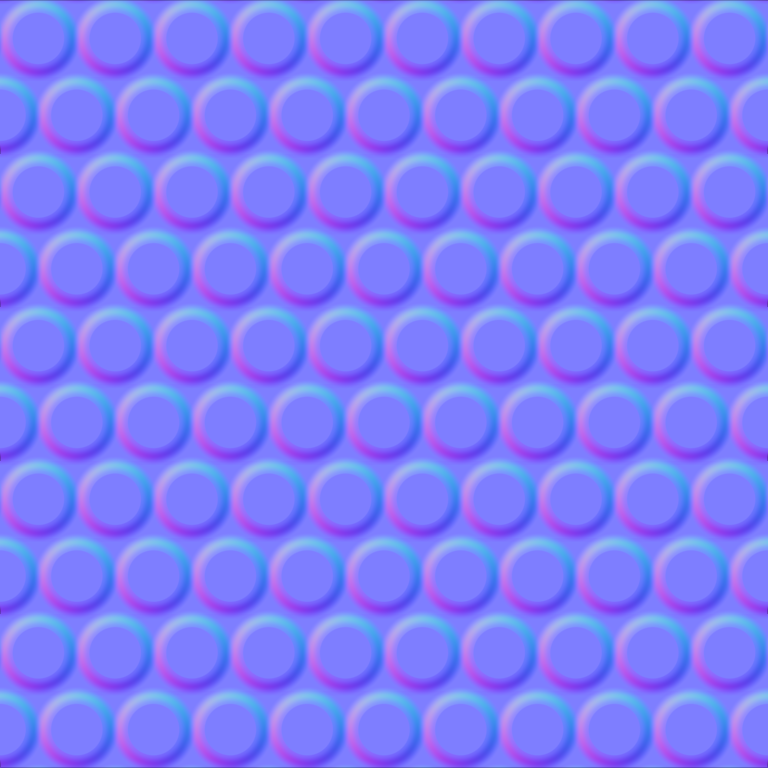
This texture map is drawn by a three.js fragment shader. Its source:

```glsl
// Tangent-space normal map of staggered round studs with flat tops and soft bevels.
varying vec2 vUv;

// Lengths are in cells unless noted
const float CELLS = 10.0;          // studs across and rows up
const float ROW_SHIFT = 0.5;       // stagger of alternate rows
const float TOP_RADIUS = 0.335;    // flat top of a stud
const float CREST_RADIUS = 0.44;   // steepest part of the bevel
const float FOOT_RADIUS = 0.565;   // where the bevel meets the ground
const float EDGE_SOFTNESS = 0.012;
const float RIM_SLOPE = 0.35;      // share of the full tilt at the top's rim
const float MAX_TILT = 0.52;       // sine of the steepest angle
const float SEAM_DEPTH = 0.055;    // seam below each row boundary
const float SEAM_TILT = 0.035;
const float BORDER_WIDTH = 0.0014; // in canvas units
const float BORDER_SHADE = 0.22;
const vec3 FLAT_COLOUR = vec3(0.495, 0.495, 1.0);

// Steepness of the bevel at a distance from the stud's centre
float bevelSlope(float radius) {
  float rim = smoothstep(TOP_RADIUS - EDGE_SOFTNESS, TOP_RADIUS + EDGE_SOFTNESS, radius);
  float rise = mix(RIM_SLOPE, 1.0, smoothstep(TOP_RADIUS, CREST_RADIUS, radius));
  float fall = 1.0 - smoothstep(CREST_RADIUS, FOOT_RADIUS, radius);
  return rim * rise * fall;
}

// Summed tilt of the studs around a point; z holds their total steepness
vec3 studTilt(vec2 cell) {
  vec3 tilt = vec3(0.0);
  for (int j = -1; j <= 1; j++) {
    float row = floor(cell.y) + float(j);
    float shift = ROW_SHIFT * (1.0 - mod(row, 2.0));
    float column = floor(cell.x + shift);
    for (int i = -1; i <= 1; i++) {
      vec2 centre = vec2(column + float(i) + 0.5 - shift, row + 0.5);
      vec2 offset = cell - centre;
      float radius = length(offset);
      float slope = bevelSlope(radius);
      tilt += vec3(offset / max(radius, 0.001), 1.0) * slope;
    }
  }
  return tilt;
}

void main() {
  vec2 cell = vUv * CELLS;
  vec3 studs = studTilt(cell);
  vec2 tilt = studs.xy * MAX_TILT;

  // Faint seam hanging below each row, hidden by the bevels
  float below = 1.0 - fract(cell.y);
  float seam = 1.0 - smoothstep(SEAM_DEPTH - EDGE_SOFTNESS, SEAM_DEPTH + EDGE_SOFTNESS, below);
  tilt.y -= SEAM_TILT * seam * (1.0 - clamp(studs.z, 0.0, 1.0));

  // Red falls to the right, green rises upward
  float steepness = min(dot(tilt, tilt), 0.9);
  float facing = sqrt(1.0 - steepness);
  vec3 colour = FLAT_COLOUR + 0.5 * vec3(-tilt.x, tilt.y, facing - 1.0);

  // Thin dark border above and below, and short marks at the side joints
  vec2 inset = min(vUv, 1.0 - vUv);
  vec2 border = 1.0 - smoothstep(vec2(0.5 * BORDER_WIDTH), vec2(1.5 * BORDER_WIDTH), inset);
  float evenRow = 1.0 - mod(floor(cell.y), 2.0);
  float joint = evenRow * (1.0 - smoothstep(0.03, 0.12, fract(cell.y)));
  float shade = max(border.y, border.x * joint);
  colour *= 1.0 - BORDER_SHADE * shade;

  gl_FragColor = vec4(colour, 1.0);
}
```
